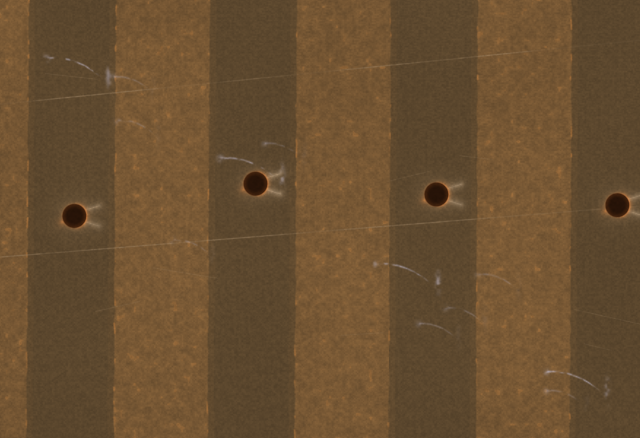
Write a WebGL 1 fragment shader that draws this texture.

```glsl
precision highp float;

// Worn brown board: vertical matte and copper stripes, one drilled hole per matte stripe.
// Stripes come from a folded x axis; grain, flecks, scratches and pale fibres
// are layered on with value noise and distance functions. Unit: canvas height.

uniform vec2 u_resolution;

const float PERIOD = 0.4132;
const float HALF_STRIPE = 0.098;
const float HOLE_RADIUS = 0.0275;

const vec3 MATTE = vec3(0.358, 0.278, 0.178);
const vec3 COPPER = vec3(0.470, 0.345, 0.205);
const vec3 FLECK = vec3(0.68, 0.45, 0.23);
const vec3 HOLE_DARK = vec3(0.15, 0.075, 0.03);
const vec3 RIM = vec3(0.92, 0.56, 0.28);
const vec3 GLINT = vec3(0.66, 0.56, 0.44);
const vec3 SCRATCH = vec3(0.60, 0.50, 0.38);
const vec3 FIBRE = vec3(0.68, 0.64, 0.68);

float hash(vec2 p) {
  return fract(sin(dot(p, vec2(127.1, 311.7))) * 43758.5453);
}

float noise(vec2 p) {
  vec2 i = floor(p), f = fract(p);
  f = f * f * (3.0 - 2.0 * f);
  return mix(mix(hash(i), hash(i + vec2(1.0, 0.0)), f.x),
             mix(hash(i + vec2(0.0, 1.0)), hash(i + vec2(1.0, 1.0)), f.x), f.y);
}

float segment(vec2 p, vec2 a, vec2 b) {
  vec2 d = b - a;
  return length(p - a - d * clamp(dot(p - a, d) / dot(d, d), 0.0, 1.0));
}

float fill(float dist, float aa) {
  return 1.0 - smoothstep(-aa, aa, dist);
}

// Stripe colours with a faint border band, mottling and edge flecks
vec3 stripes(vec2 p, float d, float aa) {
  float edge = abs(d) - HALF_STRIPE + 0.003 * (noise(vec2(p.y * 45.0, floor(p.x * 9.0))) - 0.5);
  float copper = smoothstep(-aa, aa + 0.002, edge);
  float border = smoothstep(-0.015, -0.011, edge) * 0.17;
  vec3 col = mix(MATTE, COPPER, max(copper, border));
  col *= 1.0 + 0.07 * (noise(p * 5.0) - 0.5);
  float mottle = noise(p * 65.0) * 0.6 + noise(p * 130.0) * 0.4;
  col += copper * (mottle - 0.5) * vec3(0.09, 0.06, 0.03);
  col = mix(col, FLECK, copper * 0.35 * smoothstep(0.74, 0.92, mottle));
  float chips = smoothstep(0.66, 0.95, noise(vec2(p.x * 30.0, p.y * 62.0)));
  return mix(col, FLECK, chips * 0.65 * fill(abs(edge - 0.002) - 0.002, aa));
}

// Drilled hole with a lit right rim, paired glints and a soft halo
vec3 hole(vec3 col, vec2 q, float wear, float aa) {
  float r = length(q);
  float gap = max(r - HOLE_RADIUS, 0.0);
  float side = smoothstep(-0.2, 0.9, q.x / max(r, 0.001));
  vec2 m = vec2(q.x, abs(q.y));
  float streak = exp(-segment(m, vec2(0.026, 0.014), vec2(0.056, 0.023)) / 0.006);
  float spot = exp(-length(q - vec2(-0.028, -0.014)) / 0.006);
  col = mix(col, GLINT, 0.16 * exp(-gap / 0.018));
  col = mix(col, GLINT, streak * mix(0.55, 0.9, wear));
  col = mix(col, RIM, clamp(exp(-gap / 0.0035) * mix(0.25, 0.9, side) + spot * 0.5, 0.0, 1.0));
  vec3 inside = HOLE_DARK + vec3(0.10, 0.055, 0.02) * smoothstep(0.015, HOLE_RADIUS, r);
  return mix(col, inside, fill(r - HOLE_RADIUS, aa));
}

// Two long broken lines, plus short scattered ones
float scratches(vec2 p, float aa) {
  float total = 0.0;
  for (int i = 0; i < 2; i++) {
    float k = float(i);
    float dist = abs(p.y - mix(0.762, 0.413, k) - mix(0.100, 0.080, k) * p.x);
    float broken = smoothstep(0.2, 0.75, noise(vec2(p.x * 7.0, k * 9.0 + 3.0)));
    total += fill(dist - 0.0012, aa) * (0.12 + 0.5 * broken);
  }
  for (int i = 0; i < 8; i++) {
    float k = float(i);
    vec2 a = vec2(hash(vec2(k, 2.0)) * 1.4, hash(vec2(k, 7.0)));
    float slope = mix(-0.25, 0.3, hash(vec2(k, 5.0)));
    vec2 b = a + vec2(1.0, slope) * mix(0.06, 0.17, hash(vec2(k, 4.0)));
    total += fill(segment(p, a, b) - 0.0008, aa) * 0.25;
  }
  return total * (0.55 + 0.6 * noise(p * 90.0));
}

// Curved fibre: knot at the start, drooping arc, upright tuft at the end
float fibre(vec2 q, float len, float tuft, float aa) {
  float x = q.x / len;
  float arc = abs(q.y - len * (0.12 * x - 0.46 * x * x));
  float span = smoothstep(-0.02, 0.04, x) * (1.0 - smoothstep(0.8, 1.05, x));
  float line = fill(arc - 0.0017, aa + 0.001) * span;
  float knot = exp(-dot(q, q) / 0.00006);
  vec2 t = (q - len * vec2(1.14, -0.34)) / vec2(0.006, 0.024);
  return line * 0.8 + knot * 0.6 + tuft * exp(-dot(t, t));
}

// Four strong fibres down the diagonal, each with two faint companions
float fibres(vec2 p, float aa) {
  float total = 0.0;
  for (int i = 0; i < 12; i++) {
    float k = float(i);
    float group = floor(k / 3.0);
    float faint = min(mod(k, 3.0), 1.0);
    vec2 start = vec2(0.11, 0.87) + group * vec2(0.375, -0.235);
    vec2 jitter = vec2(hash(vec2(k, 1.3)), hash(vec2(k, 8.1))) - 0.5;
    start += jitter * mix(vec2(0.04), vec2(0.36, 0.42), faint);
    float len = mix(0.124, 0.08, faint);
    total += fibre(p - start, len, 0.6 - 0.4 * faint, aa) * mix(1.0, 0.45, faint);
  }
  return total * smoothstep(0.1, 0.85, noise(p * 110.0));
}

void main() {
  vec2 p = gl_FragCoord.xy / u_resolution.y;
  float aa = 1.0 / u_resolution.y;
  float u = (p.x - 0.1603 - 0.005 * p.y) / PERIOD + 0.5;
  float column = floor(u);
  float d = (fract(u) - 0.5) * PERIOD;

  vec3 col = stripes(p, d, aa);
  col = mix(col, SCRATCH, clamp(scratches(p, aa), 0.0, 0.8));
  col = mix(col, FIBRE, clamp(fibres(p, aa), 0.0, 0.85));
  float holeY = 0.507 + 0.0245 * mod(4.0 - column, 4.0);
  col = hole(col, vec2(d - 0.007, p.y - holeY), hash(vec2(column, 6.0)), aa);

  float grain = noise(p * 300.0) + noise(p * 190.0 + 17.0) - 1.0;
  gl_FragColor = vec4(col * (1.0 + 0.10 * grain), 1.0);
}
```
